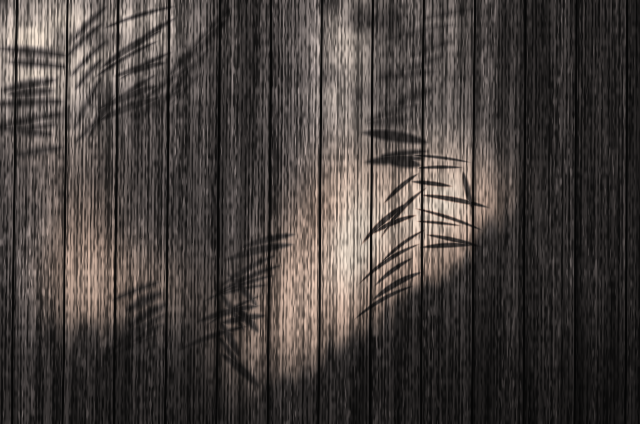
This texture is drawn by a Shadertoy shader. Its source:

```glsl
// Weathered vertical planks in shade, with warm light patches and leafy branch shadows.
const float TAU = 6.2832;

float hash(vec2 p) {
    vec3 q = fract(p.xyx * 0.1031);
    q += dot(q, q.yzx + 33.33);
    return fract((q.x + q.y) * q.z);
}

float noise(vec2 p) {
    vec2 cell = floor(p), f = fract(p);
    f = f * f * (3.0 - 2.0 * f);
    float low = mix(hash(cell), hash(cell + vec2(1, 0)), f.x);
    float high = mix(hash(cell + vec2(0, 1)), hash(cell + vec2(1, 1)), f.x);
    return mix(low, high, f.y);
}

// Soft elliptical pool of light
float glow(vec2 p, vec2 centre, vec2 radius) {
    vec2 d = (p - centre) / radius;
    return exp(-dot(d, d));
}

// Curved, tapered leaf starting at base
float leaf(vec2 p, vec2 base, float angle, float len, float width, float bend, float blur) {
    vec2 dir = vec2(cos(angle), sin(angle)), d = p - base;
    vec2 q = vec2(dot(d, dir), dot(d, vec2(-dir.y, dir.x)));
    q.y -= bend * q.x * q.x;
    float t = clamp(q.x / len, 0.0, 1.0);
    float edge = abs(q.y) - width * 4.0 * t * (1.0 - t);
    return smoothstep(0.0, 0.12, t) * smoothstep(1.0, 0.85, t) * smoothstep(blur, -blur, edge);
}

// Leaves spaced along a stem; returns shadow coverage
float frond(vec2 p, vec2 root, vec2 tip, int count, float angle, float len, float width, float bend, float blur) {
    float shade = 0.0;
    for (int i = 0; i < count; i++) {
        vec2 seed = vec2(float(i) * 7.0, root.x * 91.0 + angle * 13.0);
        float turn = angle + 0.4 * (hash(seed) - 0.5);
        float size = len * mix(0.65, 1.2, hash(seed + 3.7));
        float girth = width * mix(0.6, 1.3, hash(seed + 5.3));
        vec2 base = mix(root, tip, (float(i) + 0.5) / float(count));
        base.x += 0.04 * (hash(seed + 9.1) - 0.5);
        shade = max(shade, leaf(p, base, turn, size, girth, bend, blur));
    }
    return shade;
}

float sunlight(vec2 p) {
    // Upper patches, broken up by distant foliage
    float upper = 0.66 * glow(p, vec2(0.24, 0.93), vec2(0.21, 0.16));
    upper += 0.48 * glow(p, vec2(0.05, 0.87), vec2(0.12, 0.17));
    upper += 0.50 * glow(p, vec2(0.81, 0.84), vec2(0.08, 0.28));
    upper += 0.32 * glow(p, vec2(1.02, 0.86), vec2(0.12, 0.20));
    upper += 0.18 * glow(p, vec2(0.18, 0.60), vec2(0.10, 0.25));
    upper *= mix(0.35, 1.5, noise(p * vec2(13.0, 22.0)));
    // Lower left patch, its edge fingered along the grain
    float fingers = noise(p * vec2(75.0, 5.0)) + noise(p * 14.0) - 1.0;
    float left = 0.50 * glow(p, vec2(0.20, 0.34), vec2(0.09, 0.13));
    left += 0.24 * glow(p, vec2(0.34, 0.32), vec2(0.12, 0.10));
    left *= smoothstep(0.16, 0.26, p.y + 0.05 * fingers);
    // Central pool, cut by a diagonal shadow
    float pool = 0.78 * glow(p, vec2(0.93, 0.47), vec2(0.17, 0.18));
    pool += 0.58 * glow(p, vec2(0.81, 0.36), vec2(0.08, 0.18));
    pool += 0.58 * glow(p, vec2(1.07, 0.54), vec2(0.10, 0.13));
    pool += 0.52 * glow(p, vec2(0.69, 0.28), vec2(0.07, 0.17));
    pool += 0.30 * glow(p, vec2(0.57, 0.21), vec2(0.08, 0.12));
    float diagonal = p.y - 0.16 - 0.72 * (p.x - 0.76) + 0.07 * fingers;
    pool *= smoothstep(-0.04, 0.05, diagonal);
    return min(upper + left + pool, 1.0);
}

float leafShadow(vec2 p) {
    // Crisp central branch
    float s = frond(p, vec2(0.99, 0.61), vec2(0.98, 0.31), 9, 3.55, 0.17, 0.0055, 1.5, 0.003);
    s = max(s, frond(p, vec2(0.97, 0.65), vec2(0.99, 0.40), 8, -0.05, 0.16, 0.005, -0.6, 0.003));
    s = max(s, frond(p, vec2(1.00, 0.67), vec2(0.98, 0.60), 4, 3.0, 0.15, 0.011, 0.5, 0.006));
    s = max(s, leaf(p, vec2(1.085, 0.60), 4.9, 0.10, 0.007, 0.5, 0.004));
    // Softer lower branches
    s = max(s, frond(p, vec2(0.69, 0.46), vec2(0.60, 0.22), 10, 3.4, 0.17, 0.007, 0.9, 0.005));
    s = max(s, frond(p, vec2(0.52, 0.38), vec2(0.53, 0.15), 6, -0.8, 0.14, 0.008, -0.8, 0.006));
    s = max(s, frond(p, vec2(0.40, 0.35), vec2(0.37, 0.20), 6, 3.5, 0.15, 0.009, 0.6, 0.010));
    // Upper branches
    s = max(s, frond(p, vec2(0.41, 1.0), vec2(0.38, 0.76), 9, 3.5, 0.17, 0.007, 0.7, 0.005));
    s = max(s, frond(p, vec2(0.24, 1.01), vec2(0.27, 0.72), 7, 4.0, 0.15, 0.008, 0.6, 0.007));
    s = max(s, frond(p, vec2(0.16, 0.88), vec2(0.14, 0.64), 9, 3.15, 0.18, 0.010, 0.3, 0.010));
    s = max(s, frond(p, vec2(0.55, 1.01), vec2(0.45, 0.78), 7, 3.8, 0.16, 0.009, 0.5, 0.009));
    return max(s, 0.7 * frond(p, vec2(1.12, 1.0), vec2(0.98, 0.7), 8, 3.3, 0.17, 0.009, 0.5, 0.012));
}

void mainImage(out vec4 fragColor, in vec2 fragCoord) {
    vec2 p = fragCoord / iResolution.xy * vec2(1.5, 1.0);
    // Slightly fanned planks
    float pitch = mix(0.1199, 0.1193, p.y);
    float plank = (p.x - mix(0.0275, 0.039, p.y)) / pitch;
    plank += 0.015 * (noise(vec2(p.y * 5.0, floor(plank + 0.5))) - 0.5);
    float id = floor(plank);
    float seamDistance = (0.5 - abs(fract(plank) - 0.5)) * pitch;
    float grainX = plank * 0.1195 + id * 3.1;
    // Long fibres, straight ridges, worn flecks and broad stains
    float fibre = 0.55 * noise(vec2(grainX * 250.0, p.y * 4.0)) + 0.45 * noise(vec2(grainX * 340.0, p.y * 70.0));
    float ridge = 0.5 + 0.5 * sin(TAU * grainX * 125.0 + 5.0 * noise(vec2(grainX * 20.0, p.y * 0.6)));
    float grain = smoothstep(0.18, 0.82, mix(fibre, ridge, 0.2));
    float fleck = smoothstep(0.6, 0.95, noise(vec2(grainX * 330.0 + 40.0, p.y * 42.0)));
    fleck *= noise(vec2(grainX * 50.0, p.y * 5.0));
    float stain = noise(vec2(grainX * 45.0, p.y * 0.9));
    float tone = mix(0.85, 1.2, hash(vec2(id, 5.0))) * mix(0.55, 1.35, stain);
    // Shade and sunlight, with soft highlights
    float shadow = leafShadow(p);
    float light = sunlight(p) * (1.0 - 0.9 * shadow);
    float ambient = mix(0.13, 0.22, smoothstep(1.25, 0.4, p.x));
    ambient *= mix(0.55, 1.0, smoothstep(0.05, 0.4, p.y)) * (1.0 - 0.3 * shadow);
    float value = ambient * tone * (mix(0.3, 1.65, grain) + 1.2 * fleck);
    value += 0.68 * light * mix(0.52, 1.3, grain) * mix(1.0, tone, 0.4);
    value /= 1.0 + 0.25 * value * value;
    // Seams
    value *= mix(0.75, 1.0, smoothstep(0.0, 0.007, seamDistance));
    value *= mix(0.1, 1.0, smoothstep(0.0014, 0.0025 + 0.3 / iResolution.y, seamDistance));
    // Warm penumbra on the lower boards
    float warmth = 4.0 * light * (1.0 - light) * smoothstep(0.75, 0.5, p.y);
    vec3 tint = mix(vec3(1.06, 0.98, 0.96), vec3(1.08, 1.0, 0.92), light);
    tint = mix(tint, vec3(1.17, 0.97, 0.85), 0.7 * warmth);
    fragColor = vec4(clamp(value * tint + 0.015, 0.0, 1.0), 1.0);
}
```
